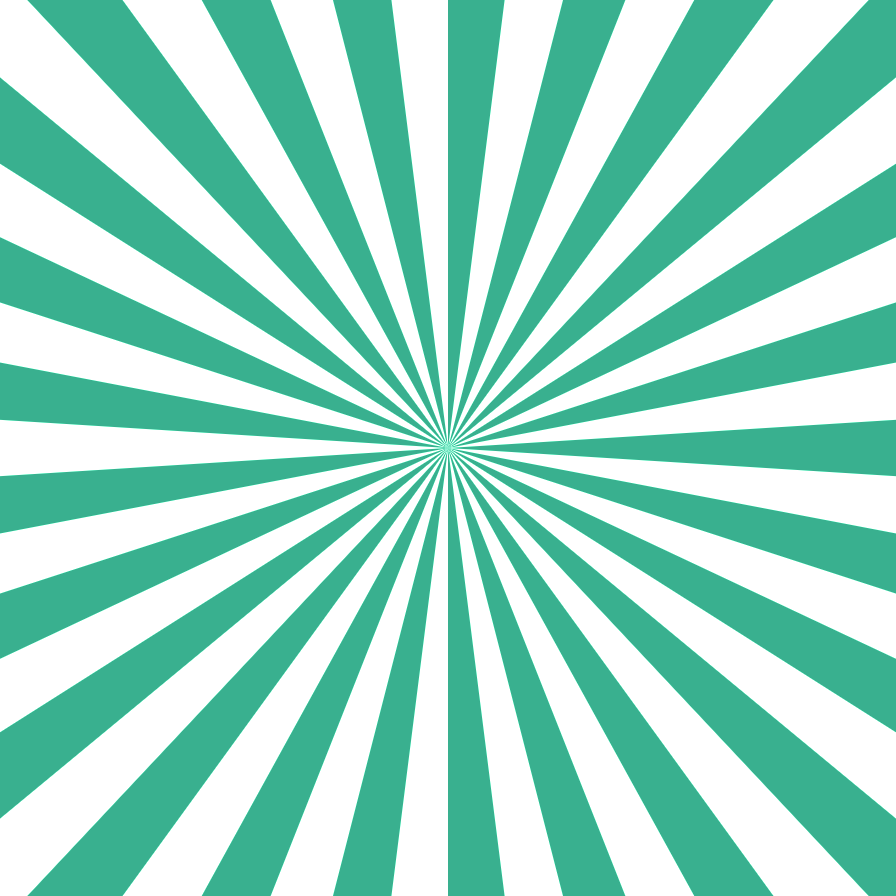
A WebGL 2 fragment shader for this background:

```glsl
#version 300 es
precision highp float;
// Sunburst: equal green and white rays that fan out from the canvas centre.
// The polar angle is repeated with fract, turned into a signed distance to the
// nearest ray edge, and blended through a mint fringe that fills the hub.

#define RAY_COUNT 25.0
#define EDGE_PIXELS 1.0
#define CENTER vec2(0.5)
#define GREEN vec3(0.225, 0.69, 0.56)
#define MINT vec3(0.40, 1.0, 0.80)
#define WHITE vec3(1.0)

uniform vec2 u_resolution;
out vec4 fragColor;

const float TAU = 6.2831853;

// Signed distance to the nearest ray edge, positive inside a green ray.
float rayDistance(vec2 p) {
    float turn = atan(p.x, p.y) / TAU;          // clockwise from the top
    float phase = fract(turn * RAY_COUNT + 0.25);
    float offset = 0.25 - abs(phase - 0.5);
    return length(p) * sin(offset * TAU / RAY_COUNT);
}

// Quadratic blend from white to green, passing by mint.
vec3 fringeBlend(float coverage) {
    vec3 outer = mix(WHITE, MINT, coverage);
    vec3 inner = mix(MINT, GREEN, coverage);
    return mix(outer, inner, coverage);
}

void main() {
    float side = min(u_resolution.x, u_resolution.y);
    vec2 p = (gl_FragCoord.xy - CENTER * u_resolution) / side;
    float edgeWidth = EDGE_PIXELS / side;

    // Coverage settles at one half where the rays get thinner than the edge.
    float coverage = clamp(rayDistance(p) / edgeWidth + 0.5, 0.0, 1.0);
    fragColor = vec4(fringeBlend(coverage), 1.0);
}
```
